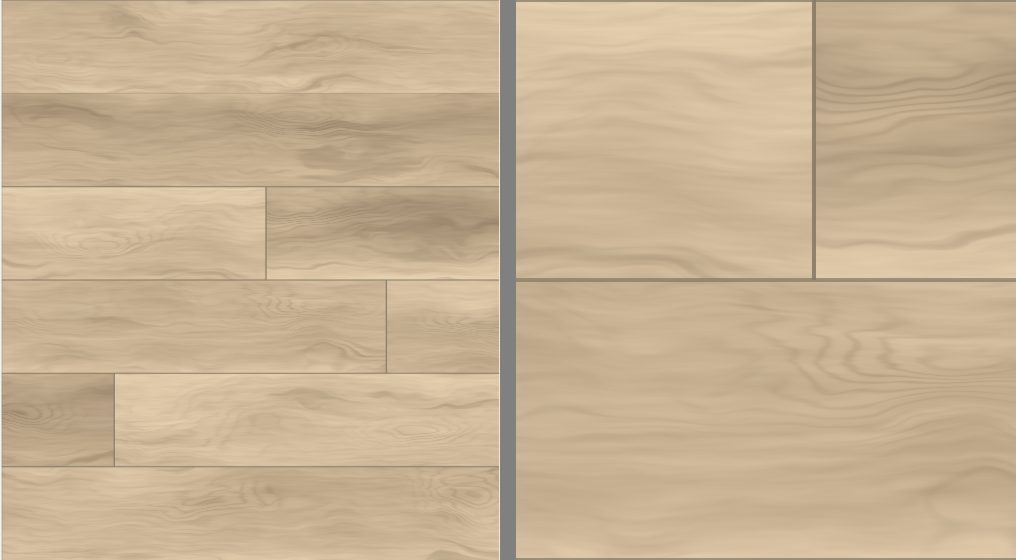
Left: the whole. Right: its middle third, enlarged.
A WebGL 2 fragment shader for this texture:

```glsl
#version 300 es
precision highp float;
// Pale oak floor: six rows of long planks with staggered butt joints.
// Each plank has a tone, a mineral band, a sapwood edge and growth rings,
// drawn as contours of a warped height field with lens-shaped eyes.

#define ROWS 6.0
#define RINGS 9.0
#define RING_DEPTH 0.13
#define EYE_DEPTH 0.38
#define FIBRE_DEPTH 0.35
#define SEAM_HALF 0.0012
#define LIGHT vec3(0.855, 0.770, 0.645)
#define DEEP vec3(0.680, 0.590, 0.478)
#define MINERAL vec3(0.55, 0.50, 0.42)
#define SEAM vec3(0.53, 0.48, 0.40)
#define MARGIN vec3(0.96, 0.95, 0.92)

uniform vec2 u_resolution;
out vec4 outColor;

// Joint position per row, from the top; a negative value means none.
const float joint[6] = float[6](-1.0, -1.0, 0.475, 0.690, 0.204, -1.0);

// Tone, band depth, band height, sapwood edge (+ top, - bottom).
// Entries 6 to 8 are the planks right of a joint.
const vec4 plank[9] = vec4[9](
  vec4(0.74, 0.15, 0.62, -0.12), vec4(0.60, 0.52, 0.68, -0.10),
  vec4(0.82, 0.05, 0.40, 0.40), vec4(0.69, 0.12, 0.60, -0.28),
  vec4(0.52, 0.50, 0.50, 0.12), vec4(0.69, 0.10, 0.55, -0.25),
  vec4(0.56, 0.58, 0.62, -0.75), vec4(0.66, 0.25, 0.52, 0.28),
  vec4(0.81, 0.05, 0.30, 0.36));

// Centre of the main eye and its half length.
const vec3 eye[9] = vec3[9](
  vec3(0.55, 0.46, 0.11), vec3(0.53, 0.76, 0.13), vec3(0.19, 0.38, 0.12),
  vec3(0.565, 0.66, 0.13), vec3(0.02, 0.55, 0.12), vec3(0.83, 0.68, 0.10),
  vec3(0.49, 0.76, 0.24), vec3(0.88, 0.55, 0.14), vec3(0.74, 0.38, 0.13));

float hash(vec2 p) {
  vec3 q = fract(p.xyx * 0.1031);
  q += dot(q, q.yzx + 33.33);
  return fract((q.x + q.y) * q.z);
}

float noise(vec2 p) {
  vec2 i = floor(p), f = fract(p);
  f = f * f * (3.0 - 2.0 * f);
  return mix(mix(hash(i), hash(i + vec2(1, 0)), f.x),
             mix(hash(i + vec2(0, 1)), hash(i + vec2(1, 1)), f.x), f.y);
}

// Fractal noise centred on zero.
float fbm(vec2 p) {
  float sum = 0.0, amp = 0.5;
  for (int i = 0; i < 4; i++) {
    sum += amp * (noise(p) - 0.5);
    p = p * 2.03 + 19.7;
    amp *= 0.5;
  }
  return sum;
}

// Lens-shaped distance: pointed along the grain, round at the core.
float lens(vec2 d) {
  return sqrt(d.y * d.y + 0.02) + d.x * d.x;
}

float line(float dist, float halfWidth) {
  return clamp((halfWidth - dist) * u_resolution.y + 0.5, 0.0, 1.0);
}

vec3 wood(vec2 p, int id) {
  vec4 k = plank[id];
  vec2 seed = float(id) * vec2(13.7, 7.1) + 3.0;
  float sway = fbm(vec2(p.x * 5.0, p.y * 1.8) + seed);
  float streak = fbm(vec2(p.x * 5.0, p.y * 11.0 + sway * 5.0) + seed * 2.0);
  float fibre = fbm(vec2(p.x * 14.0, p.y * 38.0 + sway * 8.0) + seed * 3.0);

  // Growth rings around a main eye and a weaker second one.
  float height = p.y + 0.9 * sway + 0.12 * streak;
  float figure = 0.0, core = 0.0;
  for (int i = 0; i < 2; i++) {
    float strength = 1.0 - 0.4 * float(i);
    vec2 c = vec2(mod(eye[id].x + 0.45 * float(i), 0.9), eye[id].y - 0.1 * float(i));
    vec2 d = (p - c) / vec2(eye[id].z, 0.25) + vec2(0.5, 1.1) * sway;
    float q = lens(d);
    height += 0.9 * strength * exp(-1.2 * q);
    figure += strength * exp(-q * q);
    core += strength * exp(-9.0 * q);
  }
  float wave = 0.5 + 0.5 * sin(6.2832 * (height * RINGS + 1.2 * streak));
  float ring = wave * wave * wave - 0.3;
  float patchy = smoothstep(-0.15, 0.2, fbm(p * vec2(4.0, 3.0) + seed * 4.0));

  // Mineral band, stray dark streaks and pale sapwood.
  float off = (p.y - k.z + 0.7 * sway) / 0.24;
  float band = k.y * exp(-off * off) * clamp(0.7 + 2.8 * streak, 0.0, 1.5);
  float vein = smoothstep(0.13, 0.27, fbm(vec2(p.x * 4.0, p.y * 9.0 + sway * 6.0) + seed * 5.0));
  float rim = (k.w > 0.0 ? 1.0 - p.y : p.y) + 0.18 * sway;
  float sap = abs(k.w) * exp(-7.0 * max(rim, 0.0));

  float tone = k.x + 0.65 * sway + 0.65 * streak + FIBRE_DEPTH * fibre + sap;
  tone -= ring * (RING_DEPTH * patchy + EYE_DEPTH * min(figure, 1.0) * (0.35 + 0.5 * patchy));
  tone -= 0.9 * band + 0.28 * vein + 0.5 * core;
  tone += 0.10 * (noise(vec2(p.x * 45.0, p.y * 60.0) + seed) - 0.5);
  vec3 color = mix(DEEP, LIGHT, clamp(tone, -0.6, 1.25));
  return mix(color, MINERAL, clamp(0.28 * band + 0.08 * vein, 0.0, 0.4));
}

void main() {
  vec2 p = gl_FragCoord.xy / u_resolution.y;
  float width = u_resolution.x / u_resolution.y;
  float v = p.y * ROWS;
  int row = int(clamp(ROWS - 1.0 - floor(v), 0.0, ROWS - 1.0));

  // Choose the plank on this side of the joint.
  float cut = joint[row];
  int id = cut > 0.0 && p.x > cut ? row + 4 : row;
  vec3 color = wood(vec2(p.x, fract(v)), id);

  // Seams; the one below the top row is faint, the lowest edge has none.
  float edge = floor(v + 0.5);
  float visible = edge < 0.5 ? 0.0 : (edge == ROWS - 1.0 ? 0.22 : 0.75);
  color = mix(color, SEAM, visible * line(abs(v - edge) / ROWS, SEAM_HALF));
  if (cut > 0.0) color = mix(color, SEAM, 0.9 * line(abs(p.x - cut), SEAM_HALF));

  // Pale side margins.
  color = mix(color, SEAM, 0.3 * line(abs(p.x - 0.0035), SEAM_HALF));
  color = mix(color, MARGIN, max(line(p.x, 0.0027), line(width - p.x, 0.0015)));
  outColor = vec4(color, 1.0);
}
```
